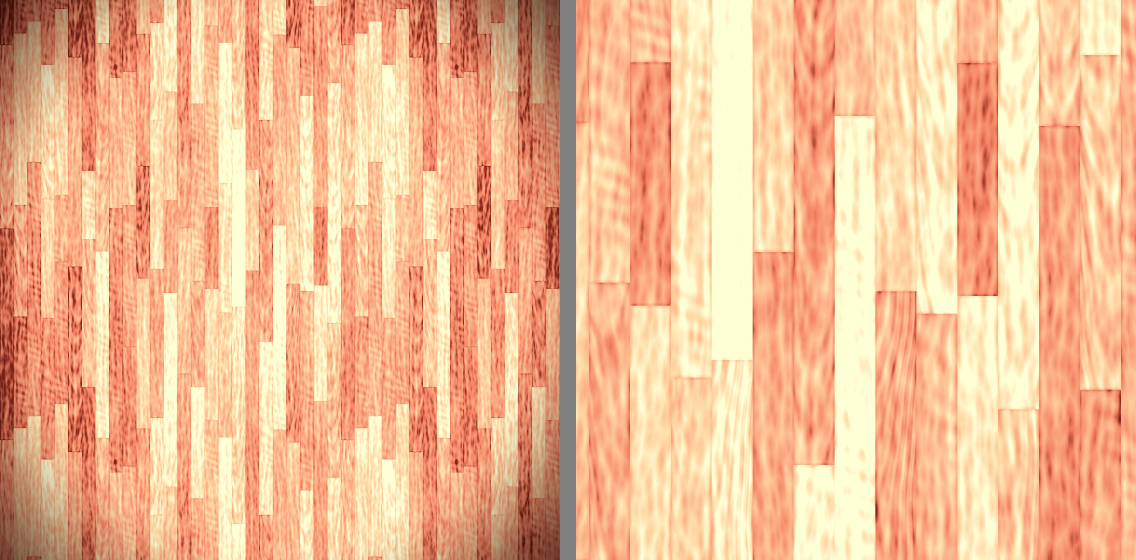
Left: the whole. Right: its middle third, enlarged.
This texture is drawn by a Shadertoy shader. Its source:

```glsl
// Strip parquet: 41 narrow upright columns of staggered wood planks. A block of
// 25 columns repeats across and about 1.4 times down; neighbouring planks take
// contrasting tones and own grain, under a warm central glow and dark corners.

const float COLUMNS = 41.05;      // strips across the canvas
const float BLOCK_COLUMNS = 25.0; // strips before the layout repeats
const float BLOCK_HEIGHT = 0.705; // canvas heights before the layout repeats
const float TAU = 6.2831853;
const float GOLDEN = 0.618034;

const vec3 BROWN = vec3(0.52, 0.15, 0.10);
const vec3 CORAL = vec3(0.95, 0.50, 0.38);
const vec3 PEACH = vec3(0.99, 0.69, 0.53);
const vec3 SAND  = vec3(1.00, 0.85, 0.65);
const vec3 CREAM = vec3(1.00, 1.00, 0.84);

float hash(vec2 p) {
    vec3 q = fract(p.xyx * vec3(0.1031, 0.1030, 0.0973));
    q += dot(q, q.yzx + 33.33);
    return fract((q.x + q.y) * q.z);
}

// Distance to the nearest scattered point, one point per cell.
float cellular(vec2 p, float seed) {
    vec2 cell = floor(p);
    float nearest = 2.0;
    for (int j = -1; j <= 1; j++)
    for (int i = -1; i <= 1; i++) {
        vec2 c = cell + vec2(i, j);
        vec2 point = c + vec2(hash(c + seed), hash(c + seed + 57.3));
        nearest = min(nearest, length(p - point));
    }
    return nearest;
}

// Wood colours from dark to light for tone 0..1.
vec3 woodRamp(float tone) {
    float t = clamp(tone, 0.0, 1.0) * 4.0;
    vec3 color = mix(BROWN, CORAL, clamp(t, 0.0, 1.0));
    color = mix(color, PEACH, clamp(t - 1.0, 0.0, 1.0));
    color = mix(color, SAND, clamp(t - 2.0, 0.0, 1.0));
    return mix(color, CREAM, clamp(t - 3.0, 0.0, 1.0));
}

// Tone offset of the grain; p is measured in strip widths.
float grain(vec2 p, float seed) {
    float phase = seed * TAU;
    float kind = fract(seed * 7.31);
    float cellSeed = floor(seed * 90.0);
    float slant = 0.05 * sin(phase * 5.0) * p.y;
    float x = p.x + slant + 0.06 * sin(p.y * 0.8 + phase) + 0.02 * sin(p.y * 2.3 + phase * 3.0);

    // Long streaks, stretched pores and fine flecks
    float streaks = sin(x * 12.0 + phase) + 0.8 * sin(x * 21.0 + p.y * 0.3 + phase * 2.0);
    float pores = 0.48 - cellular(vec2(x * 4.5, p.y * 0.45), cellSeed);
    float flecks = 0.48 - cellular(vec2(x * 5.0, p.y * 1.7), cellSeed + 19.0);

    // Nested arches on some planks, patchy cross ripples on others
    float offCenter = x - 0.1 - 0.8 * fract(seed * 3.7);
    float rings = p.y * 3.2 - offCenter * offCenter * 17.0 + 2.0 * sin(p.y * 0.5 + phase);
    float arches = sin(rings) + 0.5 * sin(rings * 2.3 + phase);
    float patches = 0.5 + 0.5 * sin(p.y * 1.1 + x * 3.0 + phase);
    float ripples = patches * sin(p.y * 10.0 + x * 5.0 + 3.0 * sin(p.y * 1.3 + phase));

    float drift = sin(p.y * 0.45 + phase * 2.0);
    return 0.050 * streaks - 0.32 * pores - 0.30 * flecks + 0.05 * drift
         + 0.10 * arches * smoothstep(0.62, 0.72, kind)
         + 0.09 * ripples * (1.0 - smoothstep(0.25, 0.35, kind));
}

// Staggered start of plank k, in plank units along a column of count planks.
float plankStart(float k, float column, float count) {
    return k + 0.6 * hash(vec2(mod(k, count) + 3.0, column + 11.0));
}

// Golden-ratio steps keep planks side by side and end to end apart in tone.
float plankTone(vec2 id) {
    float spread = fract(id.x * GOLDEN + id.y * 0.37 + 0.1);
    return mix(spread, hash(id * 5.0 + 131.0), 0.25);
}

vec3 parquet(vec2 uv, float glow) {
    float strip = uv.x * COLUMNS;
    float column = mod(floor(strip), BLOCK_COLUMNS);
    float across = fract(strip);

    // Find the plank and the position inside it
    float count = 2.0 + step(0.4, hash(vec2(column, 37.0)));
    float along = fract(uv.y / BLOCK_HEIGHT + hash(vec2(column, 71.0))) * count;
    float k = floor(along);
    if (along < plankStart(k, column, count)) k -= 1.0;
    float unit = BLOCK_HEIGHT / count * COLUMNS;
    float below = (along - plankStart(k, column, count)) * unit;
    float above = (plankStart(k + 1.0, column, count) - along) * unit;

    vec2 id = vec2(column, mod(k, count));
    float seed = hash(id + 23.0);
    float tone = -0.02 + 0.88 * plankTone(id) + 0.38 * glow;
    tone += grain(vec2(across, below), seed);

    // Rare small knot
    vec2 knot = vec2(across - 0.5, (below - 0.8) * 0.8);
    tone -= 0.35 * step(0.94, seed) * smoothstep(0.22, 0.06, length(knot));

    // Hairline joints
    float joint = min(min(across, 1.0 - across), min(below, above));
    tone -= 0.16 * (1.0 - smoothstep(0.0, 0.09, joint));
    return woodRamp(tone);
}

void mainImage(out vec4 fragColor, in vec2 fragCoord) {
    vec2 uv = fragCoord / iResolution.xy;
    vec2 glowOffset = (uv - vec2(0.5, 0.46)) * vec2(2.3, 1.5);
    float glow = exp(-dot(glowOffset, glowOffset));

    // Average a 3 by 3 grid of samples to smooth the edges
    vec3 color = vec3(0.0);
    for (int j = -1; j <= 1; j++)
    for (int i = -1; i <= 1; i++)
        color += parquet((fragCoord + 0.28 * vec2(i, j)) / iResolution.xy, glow) / 9.0;

    float radius = length((uv - 0.5) * vec2(1.08, 0.97));
    float vignette = smoothstep(0.46, 0.79, radius);
    color *= mix(vec3(1.0), vec3(0.38, 0.30, 0.28), vignette);
    fragColor = vec4(color, 1.0);
}
```
